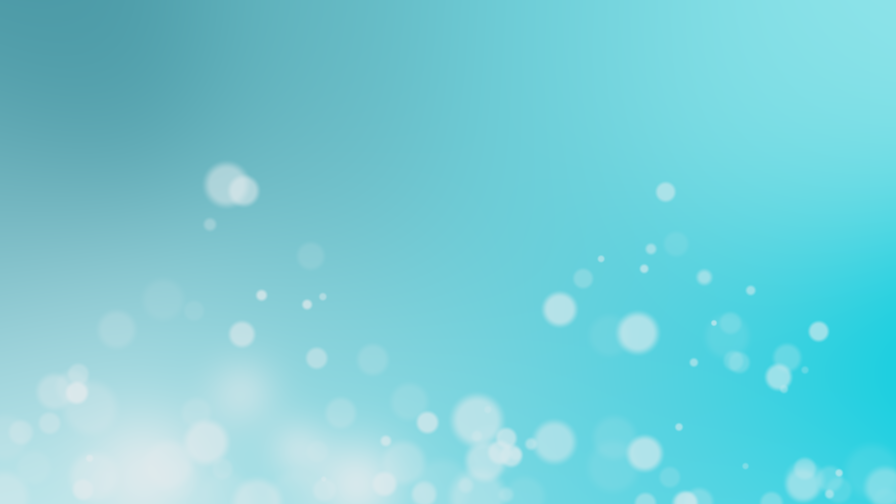
Give the GLSL for this background, as a Shadertoy shader.

```glsl
// Soft teal backdrop with pale out-of-focus lights rising from the lower edge.
// Colour anchors are blended by normalised Gaussian weights; hashed discs and
// sparkles are then scattered below a wavy ceiling and laid over soft glows.

#define ANCHOR_FALLOFF 11.0
#define DISC_COUNT 80
#define SPARKLE_COUNT 26
#define DISC_OPACITY 0.74
#define DISC_BLUR 0.26
#define DISC_SHIFT 0.045
#define GLOW_OPACITY 0.85
#define CEILING 0.44
#define CEILING_WAVE 0.20
#define WARM_LIGHT vec3(0.89, 0.92, 0.93)
#define COOL_LIGHT vec3(0.79, 0.91, 0.93)

const float TAU = 6.2831853;

// Four random values in 0..1 for one index
vec4 hash41(float n) {
    vec4 q = fract(n * vec4(0.1031, 0.1030, 0.0973, 0.1099) + 0.137);
    q += dot(q, q.wzxy + 33.33);
    return fract((q.xxyz + q.yzzw) * q.zywx);
}

// Weighted colour; the fourth channel carries the weight
vec4 anchor(vec2 p, vec2 place, vec3 colour) {
    vec2 d = p - place;
    return vec4(colour, 1.0) * exp(-ANCHOR_FALLOFF * dot(d, d));
}

vec3 backdrop(vec2 p) {
    // Dark upper left, fading to a pale lower left
    vec4 sum = anchor(p, vec2(0.17, 0.88), vec3(0.28, 0.59, 0.64));
    sum += anchor(p, vec2(0.00, 0.56), vec3(0.42, 0.69, 0.73));
    sum += anchor(p, vec2(0.05, 0.30), vec3(0.66, 0.86, 0.89));
    sum += anchor(p, vec2(0.15, 0.00), vec3(0.78, 0.92, 0.93));
    // Muted middle
    sum += anchor(p, vec2(0.65, 0.97), vec3(0.38, 0.71, 0.75));
    sum += anchor(p, vec2(0.62, 0.62), vec3(0.43, 0.73, 0.77));
    sum += anchor(p, vec2(0.48, 0.28), vec3(0.60, 0.84, 0.87));
    sum += anchor(p, vec2(0.82, 0.25), vec3(0.47, 0.82, 0.86));
    sum += anchor(p, vec2(0.70, 0.00), vec3(0.67, 0.90, 0.92));
    sum += anchor(p, vec2(1.05, 0.95), vec3(0.43, 0.81, 0.85));
    sum += anchor(p, vec2(1.05, 0.55), vec3(0.42, 0.81, 0.85));
    sum += anchor(p, vec2(1.10, 0.05), vec3(0.41, 0.84, 0.89));
    // Bright upper right above saturated cyan
    sum += anchor(p, vec2(1.38, 0.88), vec3(0.49, 0.86, 0.89));
    sum += anchor(p, vec2(1.65, 0.90), vec3(0.58, 0.90, 0.92));
    sum += anchor(p, vec2(1.60, 0.62), vec3(0.45, 0.86, 0.89));
    sum += anchor(p, vec2(1.38, 0.32), vec3(0.29, 0.81, 0.87));
    sum += anchor(p, vec2(1.76, 0.27), vec3(-0.07, 0.79, 0.87));
    sum += anchor(p, vec2(1.60, 0.00), vec3(0.38, 0.85, 0.90));
    return sum.rgb / sum.a;
}

float glow(vec2 p, vec2 centre, float radius) {
    vec2 d = (p - centre) / radius;
    return exp(-dot(d, d));
}

float softDisc(vec2 p, vec2 centre, float radius, float blur) {
    float d = length(p - centre);
    return 1.0 - smoothstep(radius * (1.0 - blur), radius * (1.0 + blur), d);
}

// Highest point of the scatter: two crests, with a dip at the middle
float ceilingAt(float x) {
    return CEILING + CEILING_WAVE * cos(2.0 * TAU * (x - 0.25));
}

void mainImage(out vec4 fragColor, in vec2 fragCoord) {
    vec2 p = fragCoord / iResolution.y;
    float aspect = iResolution.x / iResolution.y;
    vec3 light = mix(WARM_LIGHT, COOL_LIGHT, smoothstep(0.3, 0.9, p.x / aspect));
    vec3 colour = backdrop(p);

    // Merged lights along the lower left
    float haze = glow(p, vec2(0.29, 0.06), 0.12) + glow(p, vec2(0.71, 0.04), 0.09);
    haze += 0.6 * glow(p, vec2(0.48, 0.22), 0.07) + 0.6 * glow(p, vec2(0.59, 0.11), 0.06);
    colour = mix(colour, light, GLOW_OPACITY * min(haze, 1.0));

    // Large blurred discs, denser and bigger near the lower edge
    for (int i = 0; i < DISC_COUNT; i++) {
        vec4 r = hash41(float(i) + 1.0);
        float x = fract(float(i) * 0.618034 + 0.07 * r.x + DISC_SHIFT);
        float y = ceilingAt(x) * pow(r.y, 1.7);
        float radius = mix(0.020, 0.056, r.z * r.z) * mix(1.0, 0.85, y);
        float opacity = DISC_OPACITY * mix(0.15, 1.0, r.w * r.w);
        float cover = softDisc(p, vec2(x * aspect, y), radius, DISC_BLUR);
        colour = mix(colour, light, opacity * cover);
    }

    // Tiny brighter sparkles
    for (int i = 0; i < SPARKLE_COUNT; i++) {
        vec4 r = hash41(float(i) + 211.0);
        vec2 centre = vec2(r.x * aspect, ceilingAt(r.x) * r.y * 0.9);
        float radius = mix(0.004, 0.014, r.z);
        float cover = softDisc(p, centre, radius, 0.45);
        colour = mix(colour, light, mix(0.3, 0.75, r.w) * cover);
    }

    fragColor = vec4(clamp(colour, 0.0, 1.0), 1.0);
}
```
